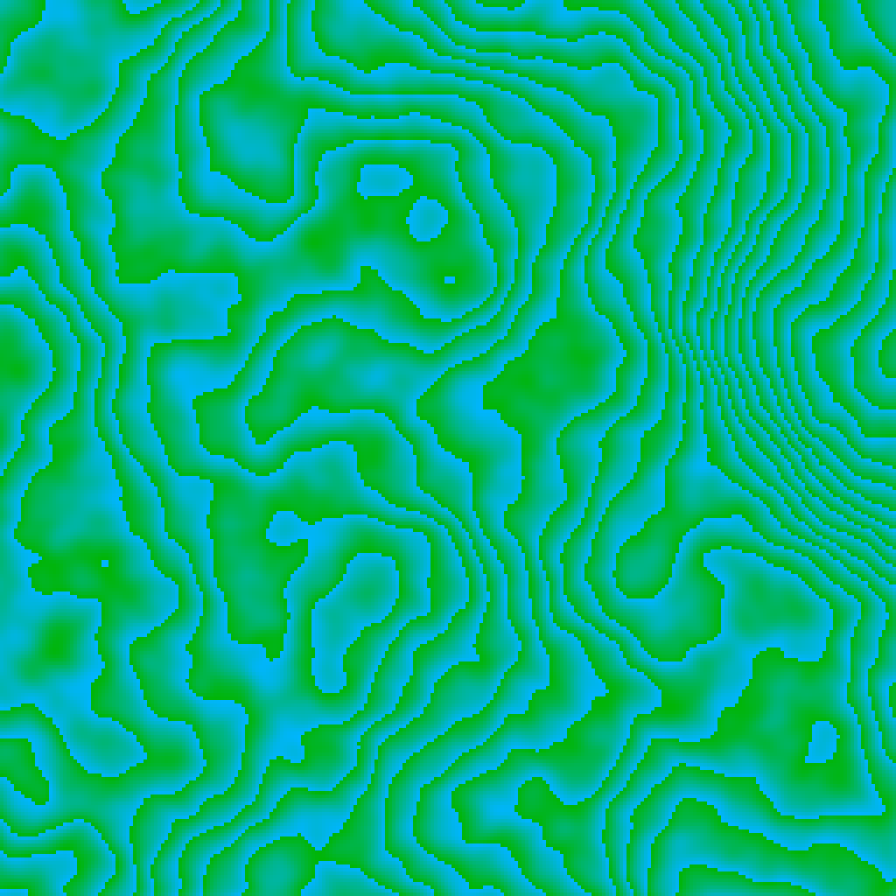
Write a Shadertoy shader that draws this pattern.

```glsl
// Terraced contour bands in green and cyan on a fine mosaic of square cells.
// A tilted landscape of layered gradient noise is wrapped with fract, so each
// band fades from green to blue and then snaps back along a crisp edge.

// Integer hash: one of four diagonal slopes for a lattice point
vec2 diagonalSlope(ivec2 cell) {
    uint h = uint(cell.x) * 1597334677u ^ uint(cell.y) * 3812015801u;
    h = (h ^ (h >> 15u)) * 2246822519u;
    h ^= h >> 13u;
    return vec2((h & 64u) == 0u ? -1.0 : 1.0, (h & 4096u) == 0u ? -1.0 : 1.0);
}

float cornerValue(ivec2 cell, ivec2 corner, vec2 f) {
    return dot(diagonalSlope(cell + corner), f - vec2(corner));
}

float gradientNoise(vec2 p) {
    ivec2 cell = ivec2(floor(p));
    vec2 f = fract(p);
    vec2 fade = f * f * (3.0 - 2.0 * f);
    float low = mix(cornerValue(cell, ivec2(0, 0), f),
                    cornerValue(cell, ivec2(1, 0), f), fade.x);
    float high = mix(cornerValue(cell, ivec2(0, 1), f),
                     cornerValue(cell, ivec2(1, 1), f), fade.x);
    return mix(low, high, fade.y);
}

// Height in bands: a slope that steepens to the right, plus five octaves
float landscape(vec2 p) {
    float height = 5.0 * p.x + 8.0 * p.x * p.x + 9.0 * p.x * p.y;
    float amplitude = 7.0;
    vec2 q = p * 2.2 + vec2(13.3, 7.6);
    for (int octave = 0; octave < 5; octave++) {
        height += amplitude * gradientNoise(q);
        amplitude *= 0.4;
        q = q * 2.0 + vec2(5.37, 9.71);
    }
    return height;
}

vec3 mosaicColor(vec2 p) {
    vec2 cellCentre = (floor(p * 256.0) + 0.5) / 256.0;
    float band = fract(landscape(cellCentre));
    return vec3(0.0, 0.71, 0.02 + 0.98 * band);
}

void mainImage(out vec4 fragColor, in vec2 fragCoord) {
    // Average 2 x 2 samples to smooth the cell edges
    vec3 color = vec3(0.0);
    for (int i = 0; i < 4; i++) {
        vec2 offset = vec2(i & 1, i >> 1) * 0.5 - 0.25;
        color += mosaicColor((fragCoord + offset) / iResolution.y);
    }
    fragColor = vec4(color / 4.0, 1.0);
}
```
